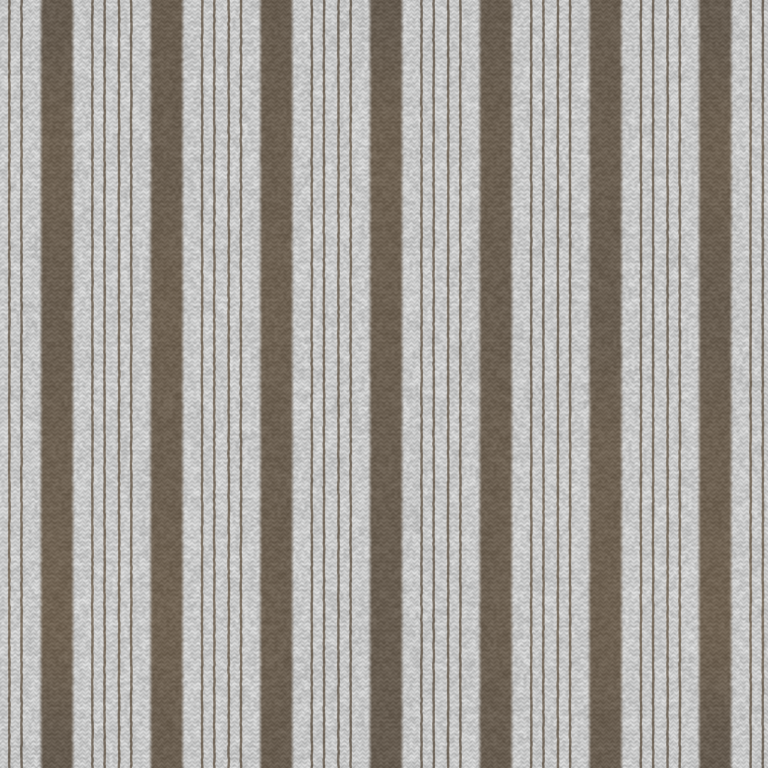
This pattern is drawn by a three.js fragment shader. Its source:

```glsl
// Woven ticking cloth: seven broad brown stripes with four pinstripes between each pair.
varying vec2 vUv;

float hash(vec2 p) {
  vec3 q = fract(p.xyx * vec3(0.1031, 0.1030, 0.0973));
  q += dot(q, q.yzx + 33.33);
  return fract((q.x + q.y) * q.z);
}

// Value noise that wraps after a whole number of cells
float tileNoise(vec2 uv, vec2 cells) {
  vec2 p = uv * cells;
  vec2 i = floor(p);
  vec2 f = fract(p);
  f = f * f * (3.0 - 2.0 * f);
  vec2 a = mod(i, cells);
  vec2 b = mod(i + 1.0, cells);
  return mix(mix(hash(a), hash(vec2(b.x, a.y)), f.x),
             mix(hash(vec2(a.x, b.y)), hash(b), f.x), f.y);
}

// Rows of small chevrons, from -1 to 1
float chevronWeave(vec2 uv) {
  float zigzag = abs(fract(uv.x * 126.0) - 0.5);
  return sin(6.28318 * (uv.y * 192.0 + zigzag * 1.3));
}

float pinstripe(float x, float centre) {
  return 1.0 - smoothstep(0.004, 0.018, abs(x - centre));
}

void main() {
  // Slight thread wander, then distance to the nearest broad stripe in repeats
  float wander = (tileNoise(vUv, vec2(64.0, 192.0)) - 0.5) * 0.006;
  float x = abs(fract(vUv.x * 7.0 - 0.019 + wander) - 0.5);

  // Broad stripe with a soft edge, and mirrored pairs of pinstripes
  float broad = 1.0 - smoothstep(0.123, 0.169, x);
  float pins = max(pinstripe(x, 0.323), pinstripe(x, 0.434));

  // Weave relief and fibre grain
  float weave = chevronWeave(vUv);
  float grain = tileNoise(vUv, vec2(256.0, 320.0)) - 0.5;
  float slub = tileNoise(vUv + 0.37, vec2(70.0, 96.0)) - 0.5;
  float relief = weave * 0.040 + grain * 0.11 + slub * 0.035;

  // Slow fading of the dye
  float fade = tileNoise(vUv, vec2(4.0, 5.0)) - 0.5;
  vec3 brown = vec3(0.42, 0.373, 0.318) + fade * vec3(0.055, 0.040, 0.020);
  vec3 pale = vec3(0.782, 0.784, 0.784) + fade * 0.012;

  vec3 colour = mix(pale, brown + 0.02, pins * 0.92);
  colour = mix(colour, brown, broad);
  colour += relief * mix(1.0, 0.55, max(broad, pins));
  gl_FragColor = vec4(colour, 1.0);
}
```
